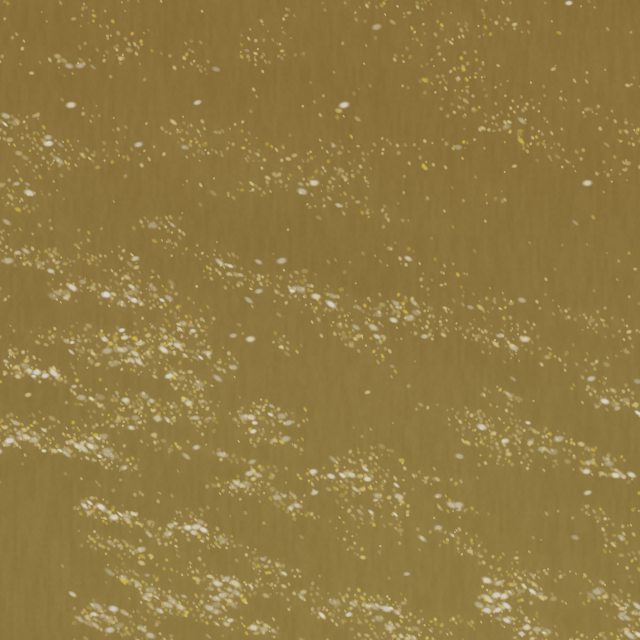
Give the GLSL for this texture, as a three.js fragment shader.

```glsl
#define FAR_WATER vec3(0.540, 0.442, 0.232)
#define NEAR_WATER vec3(0.556, 0.474, 0.255)
#define CREAM vec3(0.83, 0.77, 0.55)
#define YELLOW vec3(0.84, 0.74, 0.27)
#define WHITE vec3(0.87, 0.86, 0.87)
#define RIPPLE_SLOPE 0.22
#define FINE_CELLS 122.0
#define FLECK_CELLS 66.0
#define FOAM_CELLS 82.0

varying vec2 vUv;

float hash(vec2 p) {
  return fract(sin(dot(p, vec2(127.1, 311.7))) * 43758.5453);
}

float noise(vec2 p) {
  vec2 i = floor(p);
  vec2 f = fract(p);
  f = f * f * (3.0 - 2.0 * f);
  float low = mix(hash(i), hash(i + vec2(1.0, 0.0)), f.x);
  float high = mix(hash(i + vec2(0.0, 1.0)), hash(i + vec2(1.0, 1.0)), f.x);
  return mix(low, high, f.y);
}

// Share of lit facets: flat, tilted ripple bands, denser near and to the left
float rippleDensity(vec2 p) {
  vec2 q = vec2(p.x, p.y + RIPPLE_SLOPE * p.x);
  float bands = 0.55 * noise(q * vec2(8.0, 19.0) + 3.7)
              + 0.45 * noise(q * vec2(19.0, 46.0) + 21.3);
  float nearness = 1.0 - smoothstep(0.0, 1.0, p.y);
  float leftness = 1.0 - smoothstep(0.0, 0.75, p.x);
  float region = 0.3 + 0.42 * nearness + 0.3 * leftness * (1.0 - p.y * p.y);
  return smoothstep(0.4, 0.82, bands) * region;
}

// One scattered layer of soft glints: x is coverage, y is a random tint
vec2 glints(vec2 p, float cells, vec2 radius, float amount, float clumping, float seed) {
  vec2 home = floor(p * cells);
  vec2 result = vec2(0.0);
  for (int j = -1; j <= 1; j++) {
    for (int i = -1; i <= 1; i++) {
      vec2 cell = home + vec2(float(i), float(j));
      vec2 key = cell + seed;
      vec2 jitter = vec2(hash(key + 11.3), hash(key + 27.9));
      vec2 center = (cell + jitter) / cells;
      float chance = amount * pow(rippleDensity(center), clumping);
      float lit = step(hash(key), chance);
      float size = mix(0.65, 1.3, hash(key + 43.1));
      vec2 d = p - center;
      d.y += (hash(key + 59.7) * 0.9 - 0.2) * d.x;
      float shape = 1.0 - smoothstep(0.35, 1.35, length(d / (radius * size)));
      float strength = mix(0.3, 1.0, pow(hash(key + 71.5), 1.5));
      float cover = lit * shape * strength;
      if (cover > result.x) result = vec2(cover, hash(key + 83.3));
    }
  }
  return result;
}

// Muddy water with broad swells and faint upright streaks
vec3 waterColor(vec2 p) {
  vec3 color = mix(NEAR_WATER, FAR_WATER, smoothstep(0.05, 0.95, p.y));
  float swell = noise(vec2(p.x * 3.0, p.y * 7.0 + p.x * 2.0)) - 0.5;
  float streak = noise(p * vec2(170.0, 34.0)) - 0.5;
  float grain = noise(p * vec2(260.0, 190.0) + 9.1) - 0.5;
  color += swell * vec3(0.016, 0.018, 0.014);
  color += streak * 0.022 + grain * 0.014;
  return color + rippleDensity(p) * 0.018;
}

void main() {
  vec3 color = waterColor(vUv);

  // Fine sparkle, larger flecks, then clumped white highlights
  vec2 fine = glints(vUv, FINE_CELLS, vec2(0.0027, 0.0029), 1.25, 1.0, 5.0);
  vec2 fleck = glints(vUv, FLECK_CELLS, vec2(0.0046, 0.0032), 0.85, 1.3, 131.0);
  vec2 foam = glints(vUv, FOAM_CELLS, vec2(0.0066, 0.0042), 1.3, 2.8, 277.0);

  color = mix(color, mix(CREAM, YELLOW, smoothstep(0.6, 0.95, fine.y)), fine.x * 0.8);
  color = mix(color, mix(CREAM, YELLOW, smoothstep(0.65, 0.9, fleck.y)), fleck.x * 0.9);
  color = mix(color, mix(WHITE, CREAM, foam.y * 0.5), foam.x);

  gl_FragColor = vec4(color, 1.0);
}
```
